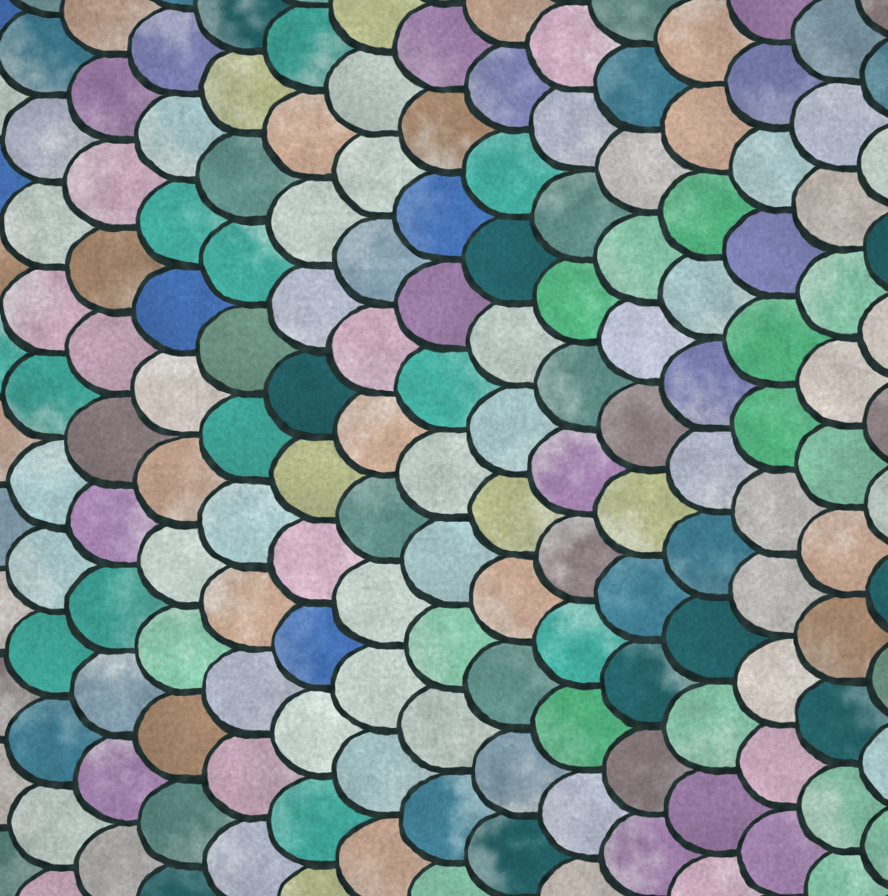
Reproduce this pattern procedurally as a Shadertoy shader.

```glsl
// Hand-inked watercolour fish scales whose round ends point left, in staggered columns.
// Nearby scales are painted back to front: columns left to right, and each column
// upwards, with jittered tips, wobbly ink lines, colour bleeds and paper grain.

// Lengths are fractions of the canvas height, with y pointing down.
const vec2 PITCH = vec2(0.0737, 0.0955);     // column and row spacing
const vec2 DRIFT = vec2(0.0010, -0.0016);    // x slip per row, y slip per column
const vec2 FIRST_TIP = vec2(0.0, 0.0590);
const vec2 JITTER = vec2(0.010, 0.007);
const float HALF_HEIGHT = 0.0505;
const float UPPER_ROUND = 0.069;             // horizontal radius of the upper curve
const float LOWER_ROUND = 0.056;
const float THIN_INK = 0.0024;               // half line widths
const float THICK_INK = 0.0040;
const float WOBBLE = 0.0028;
const float INK_SOFTNESS = 0.0010;
const float PALE_SHARE = 0.40;
const float GRAIN = 0.13;
const float VIGNETTE = 0.22;

const vec3 PAPER = vec3(0.79, 0.80, 0.79);
const vec3 INK_DARK = vec3(0.09, 0.14, 0.14);
const vec3 INK_WORN = vec3(0.20, 0.27, 0.26);

const vec3 PALE[7] = vec3[7](
    vec3(0.73, 0.79, 0.76), vec3(0.71, 0.70, 0.69), vec3(0.70, 0.72, 0.79),
    vec3(0.78, 0.66, 0.73), vec3(0.77, 0.74, 0.71), vec3(0.76, 0.64, 0.56),
    vec3(0.65, 0.77, 0.78));

const vec3 STRONG[15] = vec3[15](
    vec3(0.43, 0.65, 0.61), vec3(0.50, 0.60, 0.66), vec3(0.48, 0.50, 0.69),
    vec3(0.52, 0.76, 0.65), vec3(0.43, 0.58, 0.51), vec3(0.14, 0.37, 0.39),
    vec3(0.25, 0.48, 0.56), vec3(0.53, 0.48, 0.49), vec3(0.65, 0.53, 0.43),
    vec3(0.27, 0.44, 0.70), vec3(0.31, 0.67, 0.48), vec3(0.25, 0.64, 0.59),
    vec3(0.70, 0.72, 0.54), vec3(0.62, 0.50, 0.66), vec3(0.36, 0.53, 0.51));

vec2 hash22(vec2 p) {
    vec3 q = fract(p.xyx * vec3(0.1031, 0.1030, 0.0973));
    q += dot(q, q.yzx + 33.33);
    return fract((q.xx + q.yz) * q.zy);
}

float cornerGradient(vec2 cell, vec2 corner, vec2 f) {
    return dot(hash22(cell + corner) * 2.0 - 1.0, f - corner);
}

float gradientNoise(vec2 p) {
    vec2 i = floor(p), f = fract(p);
    vec2 u = f * f * f * (f * (f * 6.0 - 15.0) + 10.0);
    float top = mix(cornerGradient(i, vec2(0, 0), f), cornerGradient(i, vec2(1, 0), f), u.x);
    float bottom = mix(cornerGradient(i, vec2(0, 1), f), cornerGradient(i, vec2(1, 1), f), u.x);
    return mix(top, bottom, u.y);
}

vec2 scaleTip(vec2 id) {
    vec2 lattice = vec2(id.x, id.y + 0.5 * mod(id.x, 2.0)) * PITCH;
    return FIRST_TIP + lattice + DRIFT * id.yx + JITTER * (hash22(id + 5.7) - 0.5);
}

// Approximate distance to a scale with its tip at the origin, open to the right.
float scaleDistance(vec2 q) {
    float reach = q.y < 0.0 ? UPPER_ROUND : LOWER_ROUND;
    vec2 radii = vec2(reach, HALF_HEIGHT);
    vec2 v = vec2(min(q.x - reach, 0.0), q.y) / radii;
    float f = max(length(v), 0.001);
    return (f - 1.0) * f / max(length(v / radii), 0.001);
}

// Pigment of one scale: base colour, pooled tone and a bleed towards one side.
vec3 wash(vec2 id, vec2 q, vec2 p) {
    vec2 pick = hash22(id + 17.3), mood = hash22(id + 71.9);
    vec3 pigment = pick.x < PALE_SHARE ? PALE[int(pick.y * 7.0)] : STRONG[int(pick.y * 15.0)];
    float pool = gradientNoise(p * 22.0 + mood * 40.0) + 0.6 * gradientNoise(p * 60.0);
    float angle = 6.2832 * mood.y;
    float side = dot(q - vec2(0.055, 0.0), vec2(cos(angle), sin(angle))) / HALF_HEIGHT;
    float bleed = smoothstep(-0.3, 1.1, side + 1.2 * pool);
    vec3 target = mood.x < 0.15 ? pigment * 0.55 : PAPER;
    pigment = mix(pigment, target, bleed * (0.20 + 0.45 * mood.x * mood.x));
    return pigment * (0.95 + 0.10 * mood.y + 0.13 * pool);
}

void mainImage(out vec4 fragColor, in vec2 fragCoord) {
    vec2 p = vec2(fragCoord.x, iResolution.y - fragCoord.y) / iResolution.y;
    float soft = max(INK_SOFTNESS, 1.0 / iResolution.y);
    float wobble = WOBBLE * gradientNoise(p * 38.0) + 0.0012 * gradientNoise(p * 130.0);
    float pressure = 1.0 + 0.65 * gradientNoise(p * 18.0 + 9.0);
    vec3 ink = mix(INK_DARK, INK_WORN, 0.4 + 0.9 * gradientNoise(p * 75.0));
    vec3 color = ink;

    // Paint overlapping scales from back to front.
    float column = floor((p.x - FIRST_TIP.x) / PITCH.x);
    for (float dx = -2.0; dx <= 1.0; dx++) {
        float i = column + dx;
        float y = p.y - FIRST_TIP.y - i * DRIFT.y;
        float row = floor(y / PITCH.y - 0.5 * mod(i, 2.0) + 0.5);
        for (float dy = 1.0; dy >= -1.0; dy--) {
            vec2 id = vec2(i, row + dy);
            vec2 q = p - scaleTip(id);
            float d = scaleDistance(q) + wobble;
            float lower = smoothstep(-0.2, 0.8, q.y / HALF_HEIGHT);
            float halfInk = mix(THIN_INK, THICK_INK, lower) * pressure;
            color = mix(color, ink, smoothstep(soft, -soft, d - halfInk));
            float fill = smoothstep(soft, -soft, d + halfInk);
            if (fill > 0.0) color = mix(color, wash(id, q, p), fill);
        }
    }

    // Paper tooth and darkened corners.
    float tooth = gradientNoise(p * 170.0) + 0.7 * gradientNoise(p * 330.0 + 3.0);
    color *= 1.0 + GRAIN * tooth;
    vec2 centred = fragCoord / iResolution.xy - 0.5;
    color *= 1.03 - VIGNETTE * dot(centred, centred);
    fragColor = vec4(clamp(color, 0.0, 1.0), 1.0);
}
```
